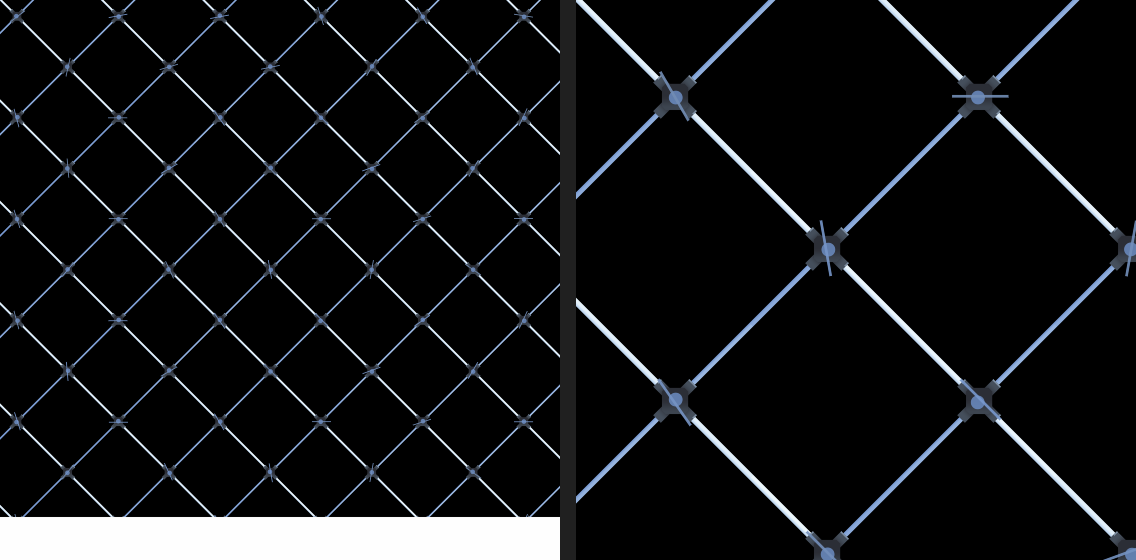
Left, the full canvas; right, a detail of the centre.
This pattern is drawn by a WebGL 2 fragment shader. Its source:

```glsl
#version 300 es
precision highp float;
// Diagonal wire net on black with dark clamps, thin blades and a white strip below.

uniform vec2 u_resolution;
out vec4 outColor;

const float PITCH = 0.0905;                  // half the spacing between clamps
const vec2 FIRST_NODE = vec2(0.0303, 0.971);
const float STRIP_HEIGHT = 0.0768;
const float DIAGONAL = 0.70711;

const vec3 BLACK = vec3(0.0);
const vec3 WHITE = vec3(0.995);
const vec3 WIRE_BLUE = vec3(0.47, 0.60, 0.82);
const vec3 WIRE_PALE = vec3(0.72, 0.82, 0.93);
const vec3 WIRE_BRIGHT = vec3(0.93, 0.97, 0.99);
const vec3 CLAMP_DARK = vec3(0.17, 0.18, 0.21);
const vec3 CLAMP_GREY = vec3(0.27, 0.31, 0.36);
const vec3 HUB_BLUE = vec3(0.42, 0.55, 0.76);
const vec3 BLADE_BLUE = vec3(0.44, 0.54, 0.68);

// Blade tilt in degrees per column, alternating between rows
const float TILT_EVEN[11] = float[11](-72., 50., 0., -65., -60., -80., 0., 80., 18., -35., 0.);
const float TILT_ODD[11] = float[11](-75., -85., 0., 30., -55., -45., -45., 20., 35., 60., 65.);

float hash(vec2 p) {
    vec3 h = fract(vec3(p.xyx) * 0.1031);
    h += dot(h, h.yzx + 33.33);
    return fract((h.x + h.y) * h.z);
}

float boxDistance(vec2 p, vec2 halfSize) {
    vec2 d = abs(p) - halfSize;
    return length(max(d, 0.0)) + min(max(d.x, d.y), 0.0);
}

float coverage(float dist, float pixel) {
    return 1.0 - smoothstep(-0.6 * pixel, 0.6 * pixel, dist);
}

vec2 rotate(vec2 p, float angle) {
    float c = cos(angle), s = sin(angle);
    return vec2(c * p.x + s * p.y, c * p.y - s * p.x);
}

float bladeAngle(vec2 node) {
    int column = clamp(int(node.x), 0, 10);
    int row = int(floor(node.y * 0.5));
    float tilt = (row & 1) == 0 ? TILT_EVEN[column] : TILT_ODD[column];
    if (row == 0) tilt = mix(-88.0, 85.0, hash(node + 7.0));
    return radians(tilt);
}

// Wire with a lit core and one shaded edge
vec3 addWire(vec3 base, float offset, float halfWidth, vec3 core, vec3 edge, float pixel) {
    float lit = smoothstep(-halfWidth, 0.2 * halfWidth, offset);
    return mix(base, mix(edge, core, lit), coverage(abs(offset) - halfWidth, pixel));
}

vec3 addClamp(vec3 base, vec2 p, vec2 node, float pixel) {
    vec2 w = vec2(p.x + p.y, p.y - p.x) * DIAGONAL;
    float reach = max(abs(w.x), abs(w.y));

    // Four arms around a chamfered body
    float arms = min(boxDistance(w, vec2(0.0152, 0.0032)), boxDistance(w, vec2(0.0032, 0.0152)));
    float body = max(boxDistance(p, vec2(0.0078)), reach - 0.0095);
    vec3 armColor = mix(CLAMP_DARK, CLAMP_GREY, smoothstep(0.006, 0.013, reach));
    vec3 color = mix(base, armColor, coverage(arms, pixel));
    vec3 bodyColor = mix(CLAMP_DARK, CLAMP_GREY, 0.7 * smoothstep(0.001, -0.007, p.y));
    color = mix(color, bodyColor, coverage(body, pixel));

    // Glint on the arm ends
    float glint = coverage(max(arms, 0.0143 - reach), pixel);
    color = mix(color, WIRE_PALE, 0.5 * glint * step(0.0, w.x));

    // Hub and tilted blade
    float angle = bladeAngle(node);
    vec2 shift = 0.0022 * (vec2(hash(node), hash(node + 31.0)) - 0.5);
    float hub = length(p - shift) - 0.0041;
    color = mix(color, HUB_BLUE, 0.85 * coverage(hub, pixel));
    float blade = boxDistance(rotate(p + shift, angle), vec2(0.0168, 0.0008));
    vec3 bladeColor = mix(BLADE_BLUE, WIRE_BLUE, hash(node + 53.0));
    return mix(color, bladeColor, 0.9 * coverage(blade, pixel));
}

void main() {
    vec2 uv = gl_FragCoord.xy / u_resolution;
    float pixel = 1.0 / min(u_resolution.x, u_resolution.y);

    // Lattice coordinates: x to the right, y downward
    vec2 grid = vec2(uv.x - FIRST_NODE.x, FIRST_NODE.y - uv.y) / PITCH;
    vec2 diagonal = 0.5 * vec2(grid.x + grid.y, grid.x - grid.y);
    vec2 cell = floor(diagonal + 0.5);
    vec2 node = vec2(cell.x + cell.y, cell.x - cell.y);
    vec2 local = (grid - node) * vec2(PITCH, -PITCH);
    vec2 offset = (diagonal - cell) * PITCH / DIAGONAL;

    // Rising wires are blue, falling wires bright; each varies a little
    float tint = clamp(0.15 + 0.6 * uv.x + 0.4 * (hash(cell + 11.0) - 0.5), 0.0, 1.0);
    vec3 rising = mix(WIRE_BLUE, WIRE_PALE, tint);
    vec3 falling = mix(WIRE_PALE, WIRE_BRIGHT, 0.75 + 0.25 * hash(cell + 19.0));
    vec3 color = addWire(BLACK, offset.x, 0.0015, rising, WIRE_BLUE, pixel);
    color = addWire(color, offset.y, 0.0018, falling, WIRE_PALE, pixel);
    color = addClamp(color, local, node, pixel);

    color = mix(color, WHITE, coverage(uv.y - STRIP_HEIGHT, pixel));
    outColor = vec4(color, 1.0);
}
```
